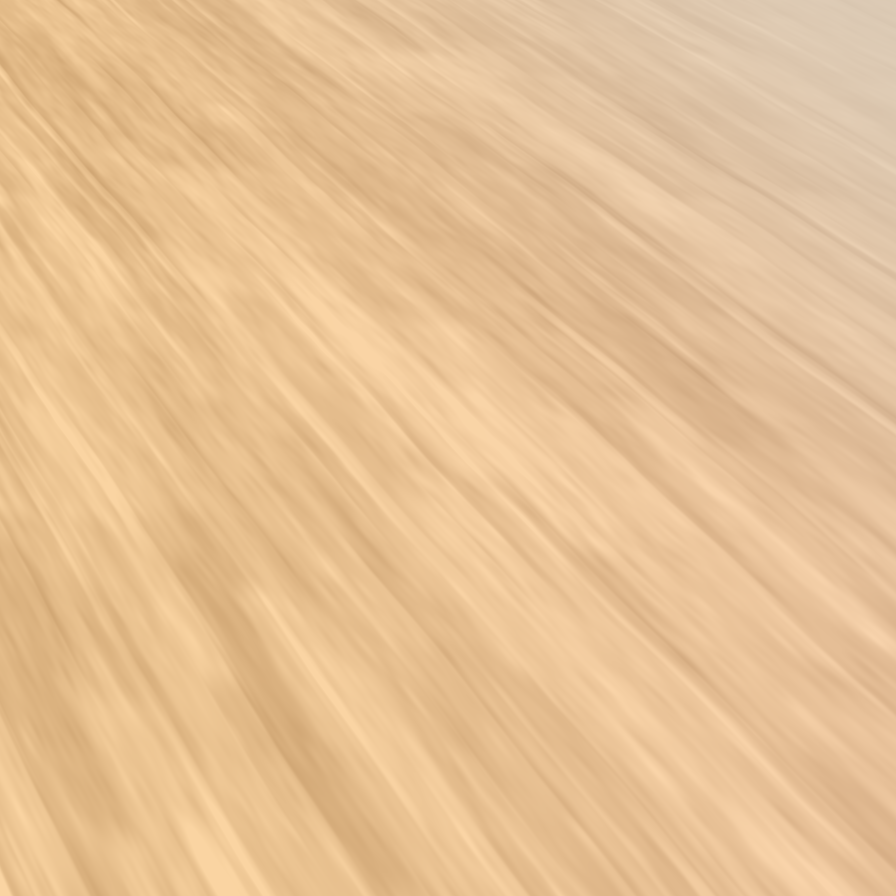
Give the GLSL for this texture, as a Shadertoy shader.

```glsl
const vec2 VANISHING_POINT = vec2(-0.78, 1.83);
const vec3 DARK_WOOD = vec3(0.828, 0.670, 0.490);
const vec3 LIGHT_WOOD = vec3(0.960, 0.815, 0.636);
const vec3 HAZE = vec3(0.85, 0.81, 0.75);
const vec3 ROSE_TINT = vec3(0.0, -0.002, 0.026);
const vec3 HONEY_TINT = vec3(0.008, 0.003, -0.016);

float hash(vec2 p) {
    return fract(sin(dot(p, vec2(127.1, 311.7))) * 43758.547);
}

float softStep(float x, float edge) {
    return smoothstep(0.5 - edge, 0.5 + edge, x);
}

// Tone along one row of end-to-end pieces
float rowTone(float row, float along, float edge, float seed) {
    float s = along + 9.0 * hash(vec2(row, seed));
    float piece = floor(s);
    float id = row + 57.0 * seed;
    return mix(hash(vec2(piece, id)), hash(vec2(piece + 1.0, id)), softStep(s - piece, edge));
}

// Staggered rows with soft sides (edge.x) and soft ends (edge.y)
float strips(vec2 p, vec2 edge, float seed) {
    float row = floor(p.x);
    return mix(rowTone(row, p.y, edge.y, seed),
               rowTone(row + 1.0, p.y, edge.y, seed), softStep(p.x - row, edge.x)) - 0.5;
}

// Cellular wisps: signed light and dark flecks around scattered points
float wisps(vec2 p, float seed) {
    vec2 cell = floor(p);
    float sum = 0.0;
    for (int j = -1; j <= 1; j++)
    for (int i = -1; i <= 1; i++) {
        vec2 id = cell + vec2(i, j);
        vec2 center = id + vec2(hash(id + seed), hash(id + seed + 19.3));
        float fleck = 1.0 - smoothstep(0.0, 0.8, length(p - center));
        sum += fleck * (2.0 * hash(id + seed + 41.7) - 1.0);
    }
    return sum;
}

// Row edge that starts crisp on one side and fades out on the other
float seams(vec2 p, float crisp, float fade, float seed) {
    float x = fract(p.x) - 0.5;
    float line = smoothstep(-crisp, 0.0, x) * (1.0 - smoothstep(0.0, fade, x));
    float presence = rowTone(floor(p.x), p.y * 1.7, 0.4, seed);
    return line * smoothstep(0.35, 0.9, presence);
}

void mainImage(out vec4 fragColor, in vec2 fragCoord) {
    vec2 uv = fragCoord / iResolution.xy;

    // Floor plane in perspective: x across the boards, y along them
    vec2 ray = uv - VANISHING_POINT;
    float slant = -ray.x / ray.y;
    vec2 ground = vec2(0.5 * (slant + log(slant)), -1.0 / ray.y);
    ground.x += 0.0022 * sin(23.0 * ground.y + 9.0 * ground.x)
              + 0.0009 * sin(71.0 * ground.y - 31.0 * ground.x);

    // Boards, strips and fibres, from broad to fine
    vec2 boardPos = ground / vec2(0.080, 0.19);
    vec2 stripPos = ground / vec2(0.036, 0.14);
    vec2 fibrePos = ground / vec2(0.016, 0.10);
    float tone = 0.58;
    tone += 0.38 * strips(boardPos, vec2(0.13, 0.06), 1.0);
    tone += 0.46 * strips(stripPos, vec2(0.22, 0.06), 2.0);
    tone += 0.36 * strips(fibrePos, vec2(0.34, 0.20), 3.0);
    tone += 0.24 * strips(ground / vec2(0.0075, 0.06), vec2(0.45), 4.0);
    tone += 0.20 * wisps(ground / vec2(0.017, 0.050), 5.0);
    tone += 0.15 * wisps(ground / vec2(0.007, 0.014), 6.0);

    // Dark joints, lit edges and thin grain lines
    tone -= 0.46 * seams(boardPos, 0.05, 0.15, 7.0);
    tone += 0.42 * seams(boardPos + vec2(0.13, 0.4), 0.06, 0.11, 8.0);
    tone -= 0.28 * seams(stripPos, 0.10, 0.22, 9.0);
    tone += 0.26 * seams(stripPos + vec2(0.45, 0.2), 0.11, 0.18, 10.0);

    // Warm light on the left, rose on the right, haze in the far corner
    float haze = smoothstep(0.9, 2.05, uv.x * 0.9 + uv.y * 1.1);
    tone = mix(tone, 0.53, 0.25 * haze);
    vec3 color = mix(DARK_WOOD, LIGHT_WOOD, clamp(tone, -0.15, 1.1));
    color += mix(HONEY_TINT, ROSE_TINT, smoothstep(0.15, 1.0, uv.x * 0.8 + uv.y * 0.2));
    color = mix(color, HAZE, 0.75 * haze * haze);

    fragColor = vec4(color, 1.0);
}
```
